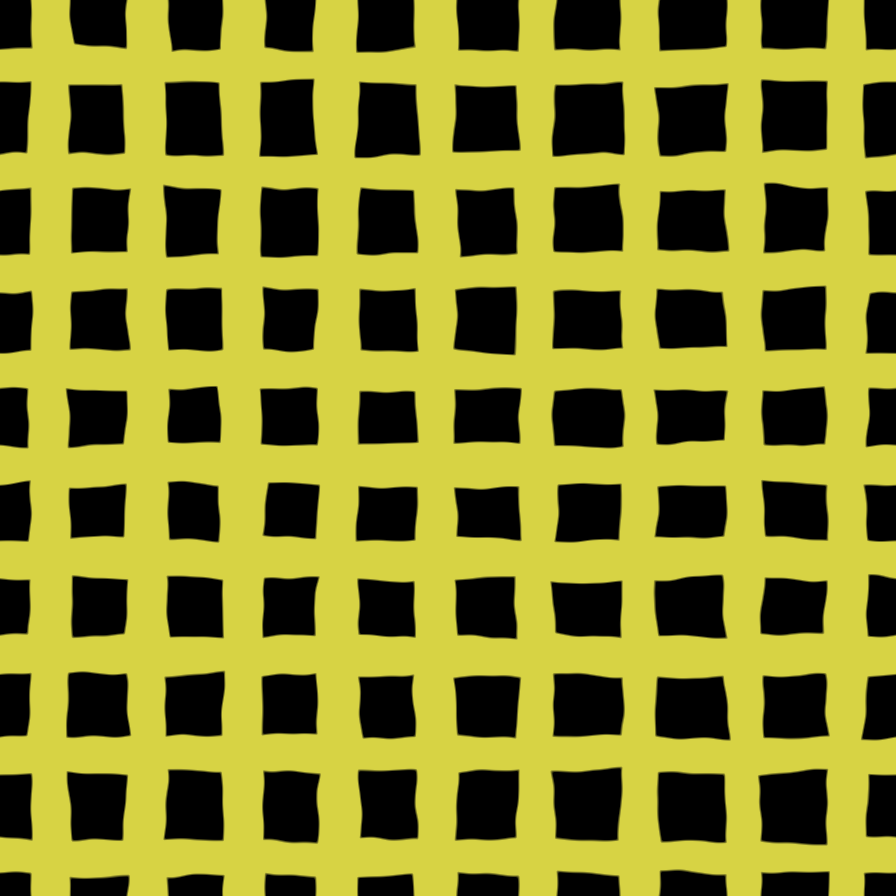
A WebGL 2 fragment shader for this pattern:

```glsl
#version 300 es
precision highp float;
// A hand-cut yellow lattice with a 9 by 9 grid of uneven black square holes.
// Each hole is the intersection of four shifted, tilted half planes; a slow
// periodic drift bends the grid and wrapping gradient noise ripples the edges.

uniform vec2 u_resolution;
out vec4 outColor;

#define REPEATS 9.0
#define HOLE_HALF vec2(0.302, 0.311)   // mean half size, in cells
#define SIZE_DRIFT vec2(0.022, 0.028)  // slow change of half size, in cells
#define GRID_DRIFT vec2(0.0065, 0.008) // slow bending of the grid, in canvases
#define GRID_SHIFT vec2(-0.0065, 0.017)
#define EDGE_SHIFT 0.024               // random offset of each side
#define EDGE_TILT 0.075                // random slope of each side
#define RIPPLE 0.038                   // height of the edge ripple
#define RIPPLE_CELLS 27.0              // whole number, so the noise wraps
#define CORNER 0.018                   // corner rounding
#define SOFTNESS 0.0026                // edge width, in canvases
#define YELLOW vec3(0.845, 0.828, 0.268)

const float TAU = 6.2831853;

// Integer hash giving two values in -1..1.
vec2 hash2(vec2 cell, uint seed) {
    uvec2 v = uvec2(cell) + uvec2(seed * 131u, seed * 71u);
    v = v * 1664525u + 1013904223u;
    v.x += v.y * 1664525u;
    v.y += v.x * 1664525u;
    v ^= v >> 16u;
    v.x += v.y * 1664525u;
    v.y += v.x * 1664525u;
    v ^= v >> 16u;
    return vec2(v & 65535u) / 32767.5 - 1.0;
}

float cornerSlope(vec2 lattice, vec2 offset, uint seed) {
    float angle = hash2(mod(lattice, RIPPLE_CELLS), seed).x * TAU * 0.5;
    return dot(vec2(cos(angle), sin(angle)), offset);
}

// Gradient noise that repeats every RIPPLE_CELLS units.
float gradientNoise(vec2 p, uint seed) {
    vec2 i = floor(p), f = fract(p);
    vec2 w = f * f * f * (f * (f * 6.0 - 15.0) + 10.0);
    vec2 e = vec2(1.0, 0.0);
    float low = mix(cornerSlope(i, f, seed), cornerSlope(i + e, f - e, seed), w.x);
    float high = mix(cornerSlope(i + e.yx, f - e.yx, seed),
                     cornerSlope(i + 1.0, f - 1.0, seed), w.x);
    return mix(low, high, w.y);
}

// Maximum with a small rounded join.
float smoothMax(float a, float b, float k) {
    float h = max(k - abs(a - b), 0.0);
    return max(a, b) + h * h / (4.0 * k);
}

// Signed distance to an irregular four-sided hole, in cells.
float holeDistance(vec2 q, vec2 halfSize, vec2 cell) {
    float d = -1.0;
    for (int side = 0; side < 4; side++) {
        bool vertical = side < 2;
        float direction = (side & 1) == 0 ? 1.0 : -1.0;
        float across = (vertical ? q.x : q.y) * direction;
        float along = vertical ? q.y : q.x;
        float reach = vertical ? halfSize.x : halfSize.y;
        vec2 jitter = hash2(cell, uint(side) + 1u);
        float edge = across - reach - EDGE_SHIFT * jitter.x - EDGE_TILT * jitter.y * along;
        d = smoothMax(d, edge, CORNER);
    }
    return d;
}

void main() {
    vec2 uv = gl_FragCoord.xy / u_resolution;
    vec2 canvas = vec2(uv.x, 1.0 - uv.y);

    // Bend the grid slowly, then find the nearest hole.
    vec2 drift = GRID_DRIFT * vec2(cos(TAU * canvas.x), sin(TAU * (canvas.y - 0.05)));
    vec2 grid = (canvas - GRID_SHIFT - drift) * REPEATS;
    vec2 nearest = floor(grid + 0.5);
    vec2 cell = mod(nearest, REPEATS);
    vec2 q = grid - nearest;

    // Ripple the cut edges.
    vec2 ripplePoint = canvas * RIPPLE_CELLS;
    q += RIPPLE * vec2(gradientNoise(ripplePoint, 11u), gradientNoise(ripplePoint, 12u));

    // Holes grow toward the right and toward the top.
    vec2 phase = TAU * cell / REPEATS;
    vec2 halfSize = HOLE_HALF + SIZE_DRIFT * vec2(-sin(phase.x), cos(phase.y - 0.2));

    float d = holeDistance(q, halfSize, cell) / REPEATS;
    float blur = max(SOFTNESS, 1.2 / min(u_resolution.x, u_resolution.y));
    float lattice = clamp(d / blur + 0.5, 0.0, 1.0);
    outColor = vec4(YELLOW * lattice, 1.0);
}
```
